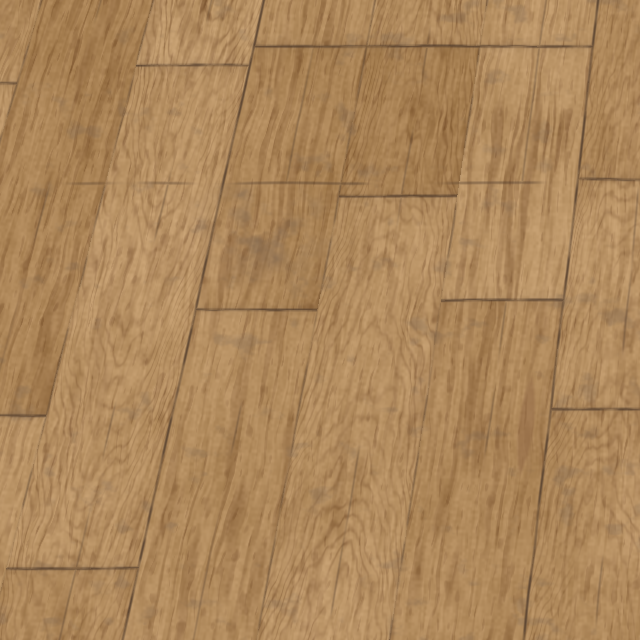
Reproduce this texture procedurally as a WebGL 1 fragment shader.

```glsl
precision highp float;
// Worn oak parquet: slanted, slightly converging boards with varied grain, seams and stains.

uniform vec2 u_resolution;

float hash(vec2 p) {
  vec3 q = fract(p.xyx * vec3(0.1031, 0.1030, 0.0973));
  q += dot(q, q.yzx + 33.33);
  return fract((q.x + q.y) * q.z);
}

float noise(vec2 p) {
  vec2 i = floor(p), f = fract(p);
  f = f * f * (3.0 - 2.0 * f);
  return mix(mix(hash(i), hash(i + vec2(1, 0)), f.x),
             mix(hash(i + vec2(0, 1)), hash(i + vec2(1, 1)), f.x), f.y);
}

float fbm(vec2 p) {
  float sum = 0.0, gain = 0.5;
  for (int i = 0; i < 4; i++) {
    sum += gain * noise(p);
    p = p * 2.03 + 17.7;
    gain *= 0.5;
  }
  return sum;
}

// Soft line of a given half width around distance zero
float line(float d, float halfWidth) {
  float aa = 0.7 / u_resolution.y;
  return 1.0 - smoothstep(halfWidth - aa, halfWidth + aa + 0.0015, abs(d));
}

// Heights of the two end joints in a column, and tones of its boards from the bottom up
void layout(float column, out vec2 joints, out vec3 tones) {
  joints = vec2(0.87, 2.0);   tones = vec3(0.0);
  if (column > -0.5) { joints = vec2(0.35, 2.0);   tones = vec3(0.01, -0.045, 0.0); }
  if (column > 0.5)  { joints = vec2(0.112, 0.898); tones = vec3(-0.01, 0.01, 0.04); }
  if (column > 1.5)  { joints = vec2(0.516, 0.928); tones = vec3(0.0, -0.03, 0.0); }
  if (column > 2.5)  { joints = vec2(0.694, 0.928); tones = vec3(0.015, -0.035, 0.02); }
  if (column > 3.5)  { joints = vec2(0.531, 0.928); tones = vec3(-0.015, 0.025, 0.01); }
  if (column > 4.5)  { joints = vec2(0.36, 0.72);  tones = vec3(-0.005, 0.01, -0.015); }
}

void main() {
  vec2 uv = gl_FragCoord.xy / u_resolution;

  // Board space: seams fall on whole values of across
  float spacing = mix(0.209, 0.174, uv.y);
  float wobble = 0.002 * (noise(uv * vec2(9.0, 14.0)) - 0.5);
  float across = (uv.x + wobble - mix(0.818, 0.935, uv.y)) / spacing + 5.0;
  float column = floor(across);
  float u = across - column - 0.5;
  float v = uv.y + wobble;

  vec2 joints;
  vec3 tones;
  layout(column, joints, tones);
  float row = step(joints.x, v) + step(joints.y, v);
  float tone = row < 0.5 ? tones.x : (row < 1.5 ? tones.y : tones.z);
  vec2 seed = vec2(column + 3.0, row) * vec2(17.3, 29.1);
  float contrast = 0.8 + 13.0 * max(tone, 0.0);

  // Arched growth rings on odd columns, thin dark streaks everywhere
  float warp = fbm(vec2(u * 4.0, v * 8.0) + seed);
  float bend = (column == 1.0 ? -1.3 : 1.3) * u * u;
  float rings = 0.5 + 0.5 * sin(6.2832 * 20.0 * (v + bend + 0.25 * warp));
  float ringLines = pow(rings, 3.0) * (0.3 + noise(vec2(u * 9.0, v * 16.0) + seed));
  float drift = u + 0.13 * warp;
  float streaks = smoothstep(0.48, 0.85, noise(vec2(drift * 31.0, v * 10.0) + seed));
  streaks *= 0.45 + 0.8 * noise(vec2(drift * 7.0, v * 5.0) + seed + 8.0);
  float figure = mix(streaks, 0.75 * ringLines + 0.5 * streaks, mod(column, 2.0));

  // Fine fibres, short open pores and broad cloudiness
  float fibre = noise(vec2(drift * 52.0, v * 26.0) + seed) - 0.5;
  float speckle = noise(uv * 200.0) - 0.5;
  float pores = smoothstep(0.7, 0.93, noise(vec2(drift * 42.0, v * 46.0) + seed));
  float cloud = fbm(uv * vec2(6.0, 5.0) + 4.0) - 0.47;

  vec3 color = vec3(0.722, 0.571, 0.39) + tone * vec3(1.0, 1.05, 1.05);
  color += 0.06 * fibre + 0.04 * speckle + 0.1 * cloud;
  color -= figure * contrast * vec3(0.09, 0.091, 0.076);
  color -= pores * vec3(0.055, 0.056, 0.045);

  // Grey scuffs, strongest in one worn patch below the cross crack
  float grime = fbm(uv * vec2(26.0, 34.0) + 9.0);
  vec2 patchOffset = (uv - vec2(0.42, 0.645)) / vec2(0.075, 0.06);
  float worn = exp(-dot(patchOffset, patchOffset)) * step(uv.y, 0.714);
  float scuff = 0.6 * worn * smoothstep(0.3, 0.65, grime);
  scuff += 0.3 * smoothstep(0.6, 0.8, grime);
  color = mix(color, vec3(0.48, 0.39, 0.31), scuff);

  // Brown spindle-shaped fleck
  vec2 fleck = (uv - vec2(0.822 + 0.12 * (uv.y - 0.335), 0.335)) / vec2(0.014, 0.085);
  float spindle = 1.0 - smoothstep(0.6, 1.1, abs(fleck.x) + fleck.y * fleck.y);
  color = mix(color, vec3(0.57, 0.41, 0.27), 0.55 * spindle);

  // Long seams: every third one is open and dark; a faint strip line halves each board
  float seam = floor(across + 0.5);
  float open = 1.0 - step(0.5, mod(seam + 1.0, 3.0));
  float broken = smoothstep(0.2, 0.7, noise(vec2(seam * 7.0 + 40.0, uv.y * 36.0)));
  float seamInk = line((across - seam) * spacing, mix(0.0008, 0.0011, open));
  seamInk *= mix(0.12 + 0.3 * broken, 0.45 + 0.35 * broken, open);
  float strip = line((u - 0.03) * spacing, 0.0007);
  strip *= 0.35 * smoothstep(0.4, 0.75, noise(vec2(column * 5.0 + 60.0, uv.y * 12.0)));

  // End joints with a soft dirty halo, and the crack crossing the floor
  float jointGap = min(abs(v - joints.x), abs(v - joints.y));
  float dirt = smoothstep(0.15, 0.85, noise(vec2(uv.x * 42.0, row * 5.0 + 20.0)));
  float jointInk = line(jointGap, 0.0014) * (0.25 + 0.35 * dirt);
  jointInk += 0.13 * exp(-jointGap * 160.0);
  float crack = line(v - 0.714, 0.0013) * smoothstep(0.09, 0.14, uv.x);
  crack *= 0.4 * smoothstep(0.2, 0.7, noise(vec2(uv.x * 15.0, 3.0)));

  float ink = max(max(seamInk, strip), max(jointInk, crack));
  color = mix(color, vec3(0.31, 0.23, 0.17), ink);
  gl_FragColor = vec4(color, 1.0);
}
```
